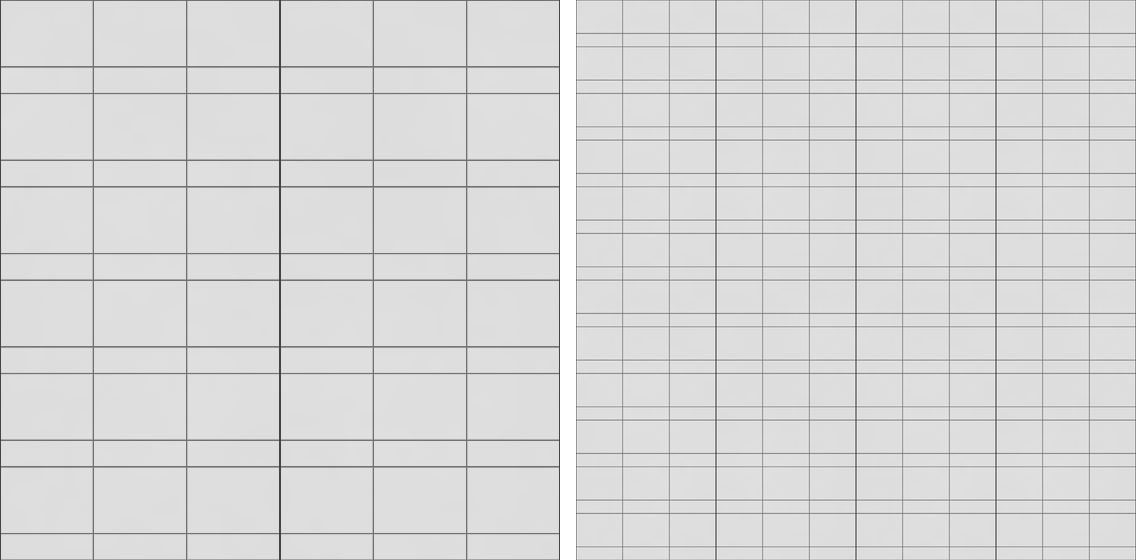
Left: one tile. Right: repeated 2 by 2.
Give the GLSL for this pattern, as a Shadertoy shader.

```glsl
// Pale panel wall: a 6 by 6 grid of tall and short courses split by fine dark joints.

const float REPEATS = 6.0;         // cells across and down
const float COURSE_BASE = -0.002;  // joint heights as a share of a cell
const float COURSE_SPLIT = 0.2832;
const float MAJOR_EVERY = 3.0;     // cells between heavy vertical joints
const float THIN_WIDTH = 0.00128;  // joint widths, as a share of the canvas
const float HEAVY_WIDTH = 0.0028;
const float SOFTNESS = 1.45;       // edge filter width in output samples
const float BROAD_CELLS = 6.0;     // whole numbers, so the shading wraps
const float FINE_CELLS = 32.0;
const float BROAD_AMOUNT = 0.008;
const float FINE_AMOUNT = 0.005;
const vec3 PANEL_COLOR = vec3(0.87);
const vec3 JOINT_COLOR = vec3(0.01);

float hash(vec2 p) {
    return fract(sin(dot(p, vec2(127.1, 311.7))) * 43758.5453);
}

// Value noise whose lattice wraps after the given period
float wrappedNoise(vec2 p, float period) {
    vec2 cell = floor(p);
    vec2 f = fract(p);
    f = f * f * (3.0 - 2.0 * f);
    vec2 lo = mod(cell, period);
    vec2 hi = mod(cell + 1.0, period);
    return mix(mix(hash(lo), hash(vec2(hi.x, lo.y)), f.x),
               mix(hash(vec2(lo.x, hi.y)), hash(hi), f.x), f.y);
}

// Distance in canvas units to lines repeated count times, shifted by a share of a repeat
float lineDistance(float coord, float count, float shift) {
    return abs(fract(coord * count - shift + 0.5) - 0.5) / count;
}

// Share of the filter window that a line of the given width covers
float lineCoverage(float dist, float width, float window) {
    float start = max(dist - 0.5 * window, -0.5 * width);
    float end = min(dist + 0.5 * window, 0.5 * width);
    return max(end - start, 0.0) / window;
}

void mainImage(out vec4 fragColor, in vec2 fragCoord) {
    vec2 uv = fragCoord / iResolution.xy;
    vec2 window = SOFTNESS / iResolution.xy;

    // Vertical joints, with a heavy one at every major division
    float columns = lineCoverage(lineDistance(uv.x, REPEATS, 0.0), THIN_WIDTH, window.x);
    float majors = lineCoverage(lineDistance(uv.x, REPEATS / MAJOR_EVERY, 0.0), HEAVY_WIDTH, window.x);

    // Horizontal joints below and above the short course
    float rowDistance = min(lineDistance(uv.y, REPEATS, COURSE_BASE),
                            lineDistance(uv.y, REPEATS, COURSE_SPLIT));
    float rows = lineCoverage(rowDistance, THIN_WIDTH, window.y);

    // Faint broad and fine shading of the panels
    float broad = wrappedNoise(uv * BROAD_CELLS, BROAD_CELLS) - 0.5;
    float fine = wrappedNoise(uv * FINE_CELLS, FINE_CELLS) - 0.5;
    vec3 color = PANEL_COLOR + BROAD_AMOUNT * broad + FINE_AMOUNT * fine;

    float joint = max(max(columns, majors), rows);
    fragColor = vec4(mix(color, JOINT_COLOR, joint), 1.0);
}
```
